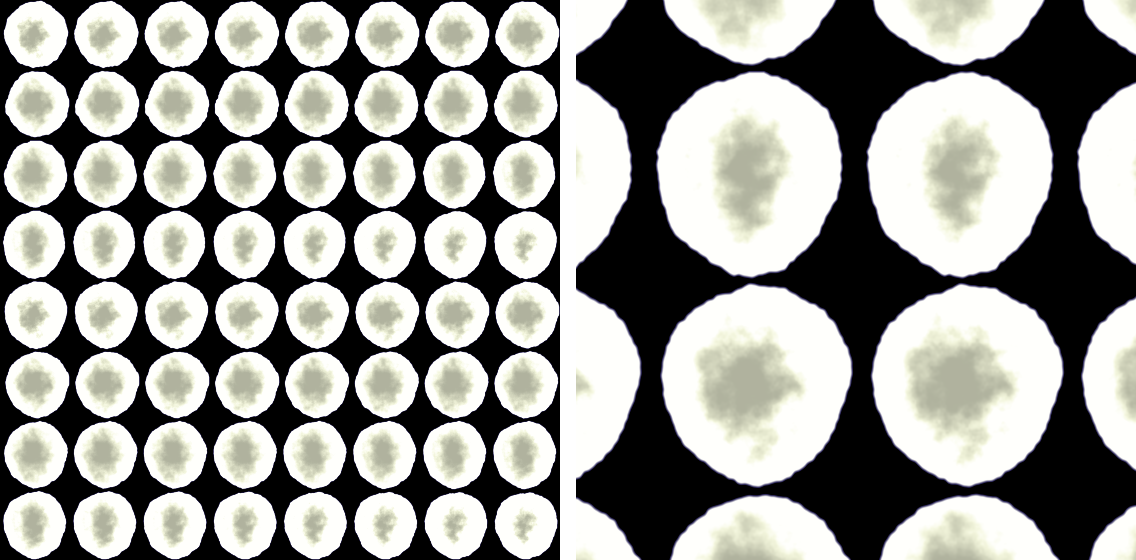
Left, the full canvas; right, a detail of the centre.
Write a WebGL 1 fragment shader that draws this pattern.

```glsl
precision highp float;

uniform vec2 u_resolution;

vec3 gradientAt(vec3 corner) {
  vec3 h = vec3(dot(corner, vec3(127.1, 311.7, 74.7)),
                dot(corner, vec3(269.5, 183.3, 246.1)),
                dot(corner, vec3(113.5, 271.9, 124.6)));
  return 2.0 * fract(sin(h) * 43758.5) - 1.0;
}

float cornerValue(vec3 cell, vec3 f, vec3 corner) {
  return dot(gradientAt(cell + corner), f - corner);
}

float gradientNoise(vec3 p) {
  vec3 i = floor(p);
  vec3 f = fract(p);
  vec3 u = f * f * f * (f * (f * 6.0 - 15.0) + 10.0);
  vec2 o = vec2(0.0, 1.0);
  vec4 x = vec4(
    mix(cornerValue(i, f, o.xxx), cornerValue(i, f, o.yxx), u.x),
    mix(cornerValue(i, f, o.xyx), cornerValue(i, f, o.yyx), u.x),
    mix(cornerValue(i, f, o.xxy), cornerValue(i, f, o.yxy), u.x),
    mix(cornerValue(i, f, o.xyy), cornerValue(i, f, o.yyy), u.x));
  vec2 y = mix(x.xz, x.yw, u.y);
  return mix(y.x, y.y, u.z);
}

float fbm(vec3 p) {
  float sum = 0.0;
  float amplitude = 0.6;
  for (int octave = 0; octave < 4; octave++) {
    sum += amplitude * gradientNoise(p);
    p = p * vec3(2.03, 2.03, 1.5) + 7.3;
    amplitude *= 0.5;
  }
  return sum;
}

// Approximate distance inside the lumpy puff, in cell units
float puffDistance(vec2 p, float frame) {
  float drift = frame * 0.04;
  vec2 q = p - vec2(0.015 + 0.02 * sin(frame * 0.2), 0.0);
  q.x /= 1.0 + 0.16 * q.y;
  q /= vec2(0.445, 0.478);
  vec2 dir = q / max(length(q), 0.001);
  float radius = 1.0
    + 0.11 * gradientNoise(vec3(dir * 1.5 + 3.4, drift))
    + 0.055 * gradientNoise(vec3(dir * 4.0 + 9.7, drift * 1.5))
    + 0.025 * gradientNoise(vec3(dir * 11.0 + 21.3, drift * 2.0))
    + 0.04 * smoothstep(0.93, 1.0, -dir.x);
  float inside = (radius - length(q)) * 0.46;
  return min(inside, 0.496 - max(abs(p.x), abs(p.y)));
}

// Smoky heart: swells, then breaks up, once every 32 frames
float coreDensity(vec2 p, float frame) {
  float phase = mod(frame, 32.0) / 32.0;
  float swell = pow(sin(3.14159 * (phase * 0.94 + 0.03)), 0.7);
  vec2 q = p - vec2(-0.025, 0.03 * swell - 0.02);
  vec2 warp = vec2(gradientNoise(vec3(p * 6.0 + 4.2, phase * 2.0)),
                   gradientNoise(vec3(p * 6.0 + 15.8, phase * 2.0)));
  q = (q + 0.05 * warp) / vec2(mix(0.19, 0.3, swell), mix(0.3, 0.37, swell));
  float shape = 1.0 - 0.6 * length(q) - 0.4 * (abs(q.x) + abs(q.y));
  float wisps = fbm(vec3(p * 6.5 + 31.6, phase * 2.2));
  float erosion = 0.25 * smoothstep(0.65, 1.0, phase);
  return shape + wisps * mix(1.5, 0.75, swell) - erosion;
}

void main() {
  // Eight by eight frames, read from the top left
  vec2 grid = gl_FragCoord.xy / u_resolution * 8.0;
  vec2 cell = floor(grid);
  vec2 p = fract(grid) - 0.5;
  float frame = cell.x + 8.0 * (7.0 - cell.y);
  float pixel = 8.0 / min(u_resolution.x, u_resolution.y);

  // Core shading: cream haze into grey smoke
  float density = coreDensity(p, frame);
  vec3 smoke = mix(vec3(0.86, 0.87, 0.77), vec3(0.69, 0.70, 0.62),
                   smoothstep(0.1, 0.65, density));
  vec3 color = mix(vec3(1.0, 1.0, 0.99), vec3(0.96, 0.97, 0.87),
                   smoothstep(-0.12, 0.1, density));
  color = mix(color, smoke, smoothstep(0.0, 0.28, density));

  // Bluish rim against black
  float inside = puffDistance(p, frame);
  color = mix(vec3(0.14, 0.12, 0.32), color, smoothstep(0.0, 0.014, inside));
  color *= smoothstep(-0.5 * pixel, 0.5 * pixel, inside);

  gl_FragColor = vec4(color, 1.0);
}
```
